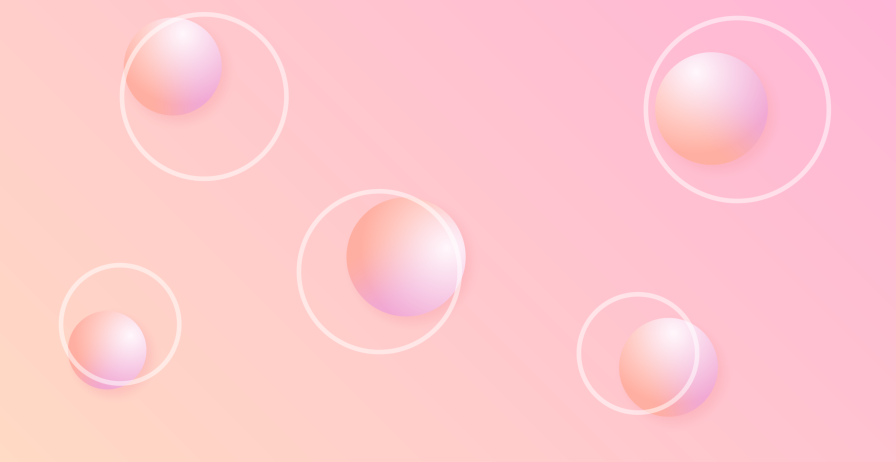
This background is drawn by a Shadertoy shader. Its source:

```glsl
const vec3 PEACH = vec3(1.0, 0.855, 0.768);
const vec3 ROSE = vec3(1.0, 0.710, 0.842);
const vec3 BALL_WARM = vec3(1.0, 0.685, 0.630);
const vec3 BALL_LILAC = vec3(0.945, 0.660, 0.830);
const vec3 BALL_LIGHT = vec3(1.0, 0.970, 0.985);
const vec3 SHADOW = vec3(0.975, 0.640, 0.670);

const float SHADOW_ALPHA = 0.42;
const float SHADOW_BLUR = 0.022;
const vec2 SHADOW_SHIFT = vec2(0.012, -0.013);
const float HIGHLIGHT_OFFSET = 0.70;   // in ball radii
const float HIGHLIGHT_REACH = 1.45;    // in ball radii
const float WARM_TURN = 1.97;          // angle from highlight to warm side
const float RING_HALF_WIDTH = 0.0050;
const float RING_ALPHA = 0.53;

const int COUNT = 5;

// Centre, radius and highlight angle; lengths in canvas heights
const vec4 BALLS[COUNT] = vec4[COUNT](
    vec4(0.374, 0.856, 0.106, 1.27),
    vec4(1.540, 0.765, 0.122, 1.97),
    vec4(0.879, 0.444, 0.129, 0.21),
    vec4(0.232, 0.242, 0.085, 0.56),
    vec4(1.447, 0.205, 0.107, 1.43));

// Centre and radius
const vec3 RINGS[COUNT] = vec3[COUNT](
    vec3(0.442, 0.791, 0.178),
    vec3(1.596, 0.763, 0.198),
    vec3(0.821, 0.412, 0.174),
    vec3(0.260, 0.298, 0.128),
    vec3(1.381, 0.235, 0.128));

vec2 direction(float angle) {
    return vec2(cos(angle), sin(angle));
}

float coverage(float dist, float pixel) {
    return 1.0 - smoothstep(-0.75 * pixel, 0.75 * pixel, dist);
}

// Surface colour at q, in ball radii from the centre
vec3 ballColor(vec2 q, float angle) {
    float warm = smoothstep(-0.6, 0.6, dot(q, direction(angle + WARM_TURN)));
    vec3 base = mix(BALL_LILAC, BALL_WARM, warm);
    float away = length(q - HIGHLIGHT_OFFSET * direction(angle));
    float light = clamp(1.0 - away / HIGHLIGHT_REACH, 0.0, 1.0);
    return mix(base, BALL_LIGHT, light);
}

void mainImage(out vec4 fragColor, in vec2 fragCoord) {
    vec2 p = fragCoord / iResolution.y;
    float aspect = iResolution.x / iResolution.y;
    float pixel = 1.0 / iResolution.y;

    // Diagonal backdrop
    vec3 color = mix(PEACH, ROSE, (p.x + p.y) / (aspect + 1.0));

    // Balls with soft shadows
    for (int i = 0; i < COUNT; i++) {
        vec4 ball = BALLS[i];
        vec2 offset = p - ball.xy;
        float shadowDist = length(offset - SHADOW_SHIFT) - ball.z;
        float shade = 1.0 - smoothstep(-SHADOW_BLUR, SHADOW_BLUR, shadowDist);
        color = mix(color, SHADOW, SHADOW_ALPHA * shade);

        float mask = coverage(length(offset) - ball.z, pixel);
        color = mix(color, ballColor(offset / ball.z, ball.w), mask);
    }

    // Translucent rings
    for (int i = 0; i < COUNT; i++) {
        vec3 ring = RINGS[i];
        float dist = abs(length(p - ring.xy) - ring.z) - RING_HALF_WIDTH;
        color = mix(color, vec3(1.0), RING_ALPHA * coverage(dist, pixel));
    }

    fragColor = vec4(color, 1.0);
}
```
